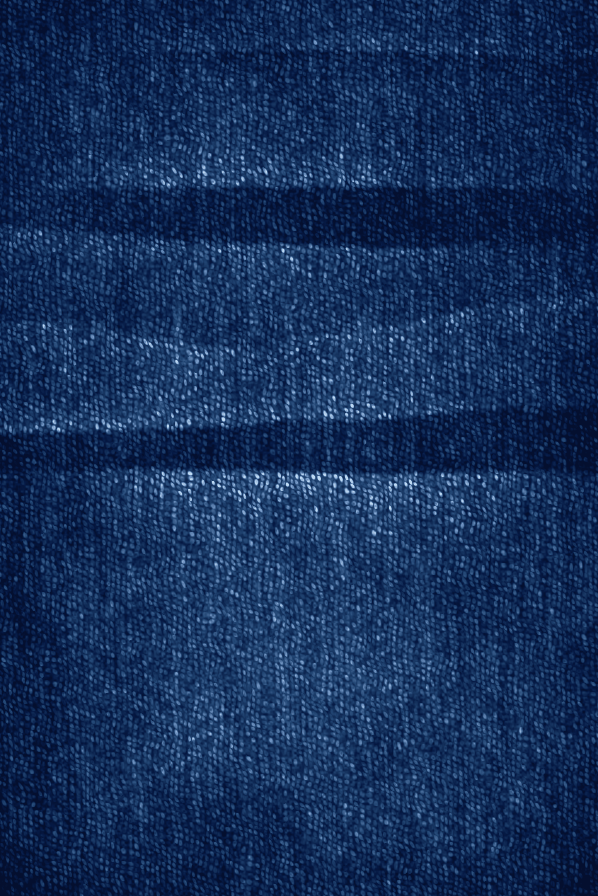
Write a Shadertoy shader that draws this texture.

```glsl
const vec3 DENIM[7] = vec3[7](
    vec3(0.015, 0.06, 0.185), vec3(0.02, 0.10, 0.27), vec3(0.07, 0.18, 0.35),
    vec3(0.13, 0.27, 0.45), vec3(0.24, 0.38, 0.56), vec3(0.44, 0.58, 0.76),
    vec3(0.74, 0.85, 0.95));

float hash(vec2 p) {
    return fract(sin(dot(p, vec2(127.1, 311.7))) * 43758.5453);
}

float noise(vec2 p) {
    vec2 i = floor(p), f = fract(p);
    f = f * f * (3.0 - 2.0 * f);
    return mix(mix(hash(i), hash(i + vec2(1, 0)), f.x),
               mix(hash(i + vec2(0, 1)), hash(i + vec2(1, 1)), f.x), f.y);
}

float fbm(vec2 p) {
    float sum = 0.0, gain = 0.5;
    for (int i = 0; i < 4; i++) {
        sum += gain * noise(p);
        p = p * 2.03 + 17.3;
        gain *= 0.5;
    }
    return sum;
}

// Soft window along the length of a crease
float span(float x, float a, float b, float soft) {
    return smoothstep(a - soft, a + soft, x) * (1.0 - smoothstep(b - soft, b + soft, x));
}

// Sharp on one side of the crease, fading out on the other
float crease(float d, float fade) {
    return smoothstep(-0.004, 0.004, d) * exp(-max(d, 0.0) / fade);
}

// Worn ridges: x runs right, y runs down, both 0 to 1
float wornRidges(vec2 s) {
    float x = s.x, y = s.y, r = 1.0 - x;
    float top = 0.068 - 0.012 * sin(3.1 * x);
    float upper = 0.207 + 0.03 * (x - 0.5) * (x - 0.5);
    float middle = 0.275 - 0.023 * r * r * r;
    float left = 0.357 + 0.03 * smoothstep(0.0, 0.4, x);
    float right = 0.388 - 0.06 * smoothstep(0.3, 1.05, x);
    float lower = 0.486 - 0.033 * x;
    float wear = 0.8 * crease(top - y, 0.018) * span(x, 0.25, 1.1, 0.12);
    wear += 1.1 * crease(upper - y, 0.055) * span(x, 0.2, 0.78, 0.15);
    wear += 1.2 * crease(y - middle, 0.026) * span(x, -0.1, 0.72, 0.15);
    wear += 1.1 * crease(y - left, 0.028) * span(x, -0.2, 0.42, 0.1);
    wear += 1.1 * crease(y - right, 0.034) * span(x, 0.48, 1.2, 0.12);
    wear += 1.3 * crease(lower - y, 0.035) * span(x, -0.2, 0.75, 0.25);
    wear += 1.5 * crease(y - 0.526, 0.05) * span(x, 0.2, 0.88, 0.14);
    float scuff = y - 0.75 - 0.35 * (x - 0.15);
    return wear + 0.5 * crease(scuff, 0.03) * span(x, 0.16, 0.4, 0.05);
}

// Dark hollows between the ridges
float hollows(vec2 s) {
    float x = s.x, y = s.y;
    float upper = span(y, 0.207 + 0.03 * (x - 0.5) * (x - 0.5), 0.273, 0.005);
    float lower = span(y, 0.486 - 0.033 * x, 0.525, 0.005);
    float top = crease(y - 0.068 + 0.012 * sin(3.1 * x), 0.016);
    return 0.9 * upper * span(x, 0.12, 1.1, 0.1) + 0.95 * lower
         + 0.7 * top * span(x, 0.25, 0.85, 0.15);
}

// Slanted twill stitches, each with its own brightness
float twill(vec2 p) {
    vec2 q = p * vec2(165.0, 142.0);
    q += 1.1 * vec2(noise(p * 45.0), noise(p * 45.0 + 31.0));
    q.y += 0.37 * floor(q.x);
    vec2 cell = floor(q);
    vec2 f = fract(q) - 0.5;
    f += 0.25 * (vec2(hash(cell + 7.0), hash(cell + 19.0)) - 0.5);
    f.x += 0.3 * f.y;
    float stitch = 1.0 - smoothstep(0.17, 0.5, length(f * vec2(1.0, 0.75)));
    return stitch * mix(0.2, 1.0, hash(cell));
}

// Long vertical threads of uneven brightness
float threads(vec2 p) {
    float yarn = noise(p * vec2(170.0, 14.0));
    float slub = smoothstep(0.8, 0.97, noise(p * vec2(150.0, 22.0) + 53.0));
    return 0.9 * (yarn - 0.5) + 0.8 * slub;
}

vec3 denimColor(float tone) {
    tone = clamp(tone, 0.0, 5.999);
    int i = int(tone);
    return mix(DENIM[i], DENIM[i + 1], fract(tone));
}

void mainImage(out vec4 fragColor, in vec2 fragCoord) {
    vec2 p = fragCoord / iResolution.y;
    vec2 s = fragCoord / iResolution.xy;
    s.y = 1.0 - s.y;

    // Broad shading with a hand-made wobble on the creases
    vec2 wobble = s + vec2(0.0, 0.012 * (fbm(p * 9.0) - 0.47));
    float wear = wornRidges(wobble);
    vec2 c = (s - vec2(0.52, 0.74)) / vec2(0.3, 0.24);
    vec2 edge = abs(s - 0.5) * 2.0;
    float shade = 1.95 + wear - hollows(wobble) + 0.7 * exp(-dot(c, c));
    shade -= 0.75 * pow(edge.x, 3.0) + 0.75 * pow(edge.y, 5.0);
    shade += 1.5 * (fbm(p * vec2(9.0, 12.0) + 4.0) - 0.47);

    // Woven detail, stronger where the cloth is worn
    float contrast = 2.5 + 1.0 * clamp(wear, 0.0, 1.3);
    float weave = contrast * (twill(p) - 0.29);
    float grain = 1.9 * (noise(p * 370.0) - 0.5);
    fragColor = vec4(denimColor(shade + weave + threads(p) + grain), 1.0);
}
```
